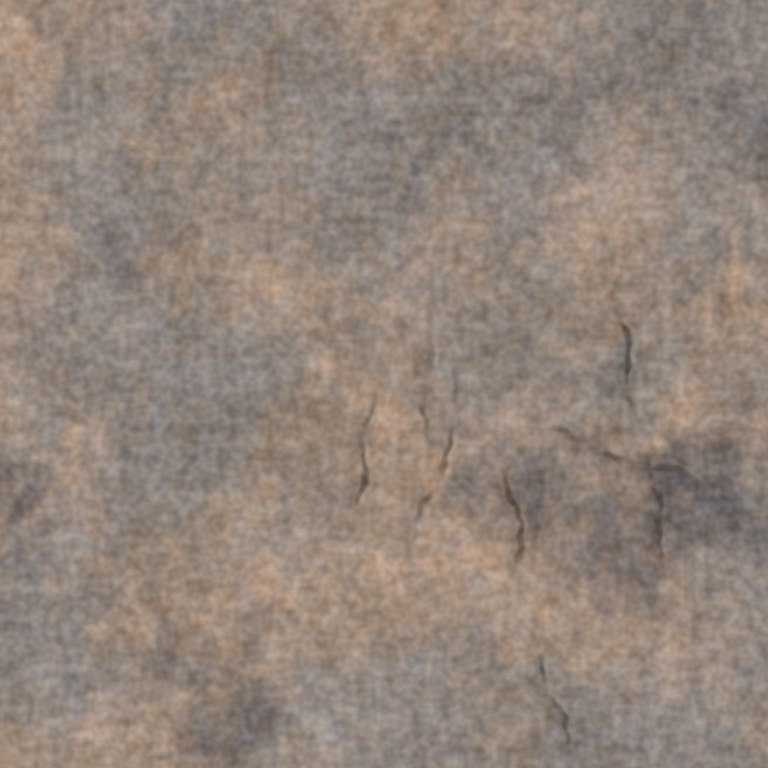
Give the GLSL for this texture, as a WebGL 1 fragment shader.

```glsl
precision highp float;
// Weathered stone wall: warm tan and cool grey mottling, dark smudges, fine grain and hairline cracks.
uniform vec2 u_resolution;

float hash(vec2 p) {
  return fract(sin(dot(p, vec2(127.1, 311.7))) * 43758.545);
}

vec2 gradient(vec2 cell) {
  float angle = 6.2832 * hash(cell);
  return vec2(cos(angle), sin(angle));
}

// Gradient noise, roughly -0.7 to 0.7
float noise(vec2 p) {
  vec2 i = floor(p), f = fract(p);
  vec2 u = f * f * f * (f * (f * 6.0 - 15.0) + 10.0);
  vec2 e = vec2(1.0, 0.0);
  float bottom = mix(dot(gradient(i), f), dot(gradient(i + e.xy), f - e.xy), u.x);
  float top = mix(dot(gradient(i + e.yx), f - e.yx), dot(gradient(i + e.xx), f - e.xx), u.x);
  return mix(bottom, top, u.y);
}

float fbm(vec2 p) {
  float sum = 0.0, amplitude = 1.0;
  for (int i = 0; i < 5; i++) {
    sum += amplitude * noise(p);
    p = mat2(1.6, 1.2, -1.2, 1.6) * p + 7.3;
    amplitude *= 0.52;
  }
  return sum;
}

// Wavering, tapered cracks: x is the dark line, y its pale lip, z a soft stain around it
vec3 cracks(vec2 p) {
  vec3 marks = vec3(0.0);
  for (int i = 0; i < 8; i++) {
    float id = float(i);
    vec2 center = vec2(0.45 + 0.53 * hash(vec2(id, 3.0)), 0.05 + 0.55 * hash(vec2(id, 8.0)));
    float tilt = 0.5 * (hash(vec2(id, 5.0)) - 0.5) - (i == 2 ? 1.0 : 0.0);
    float reach = 0.07 + 0.09 * hash(vec2(id, 11.0));
    vec2 q = p - center;
    q = vec2(cos(tilt) * q.x - sin(tilt) * q.y, sin(tilt) * q.x + cos(tilt) * q.y);
    float across = q.x + 0.025 * noise(vec2(q.y * 13.0, id * 3.7)) + 0.006 * noise(q * 50.0 + id);
    float taper = 1.0 - smoothstep(0.3 * reach, reach, abs(q.y));
    float broken = taper * smoothstep(-0.3, 0.25, noise(p * 22.0 + id * 5.1));
    marks.x = max(marks.x, broken * (1.0 - smoothstep(0.001, 0.006, abs(across))));
    marks.y = max(marks.y, broken * (1.0 - smoothstep(0.001, 0.006, abs(across - 0.008))));
    marks.z = max(marks.z, taper * (1.0 - smoothstep(0.0, 0.028, abs(across))));
  }
  return marks;
}

void main() {
  vec2 p = gl_FragCoord.xy / u_resolution;
  vec2 warped = p + 0.03 * vec2(noise(p * 9.0), noise(p * 9.0 + 31.0));

  // Broad warm and cool patches
  float warmth = smoothstep(-0.42, 0.42, fbm(warped * 3.1 + 4.7));
  vec3 color = mix(vec3(0.535, 0.505, 0.487), vec3(0.63, 0.55, 0.487), warmth);
  color += vec3(0.06, 0.06, 0.065) * fbm(p * 6.0 + 52.0);

  // Peach flecks in the warm areas
  float peach = smoothstep(0.08, 0.5, fbm(p * 13.0 + 71.0));
  color += vec3(0.075, 0.045, 0.025) * peach * warmth;

  // Charcoal smudges, ragged at the rim
  float smudge = smoothstep(0.14, 0.65, fbm(warped * vec2(4.0, 3.4) + 19.3));
  color = mix(color, vec3(0.385, 0.365, 0.37), 0.75 * smudge);

  // Cracks with stained surroundings
  vec3 marks = cracks(p);
  color *= 1.0 - 0.2 * marks.x - 0.09 * marks.z;
  color += vec3(0.05, 0.045, 0.04) * marks.y * (1.0 - marks.x);

  // Soft grain with faint upright and level fibres
  float grain = 0.06 * noise(p * 27.0 + 3.0) + 0.085 * noise(p * 58.0 + 13.0)
              + 0.07 * noise(p * 110.0 + 29.0);
  float fibres = 0.03 * noise(p * vec2(95.0, 24.0)) + 0.035 * noise(p * vec2(28.0, 105.0) + 41.0);
  color += (grain + fibres) * vec3(1.05, 1.0, 0.95);
  color += vec3(0.03, 0.0, -0.03) * noise(p * 36.0 + 87.0);

  gl_FragColor = vec4(clamp(color, 0.0, 1.0), 1.0);
}
```
